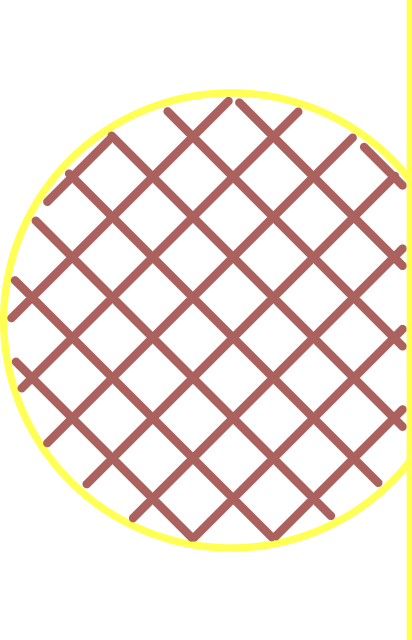
Write a Shadertoy shader that draws this pattern.

```glsl
// A round trellis of diagonal strokes inside a yellow ring, with a yellow bar at the right edge.

// Horizontal reach of each stroke, in canvas heights
const vec2 risingSpan[8] = vec2[8](
    vec2(0.074, 0.1745), vec2(0.018, 0.357), vec2(0.034, 0.466), vec2(0.074, 0.551),
    vec2(0.1355, 0.617), vec2(0.208, 0.629), vec2(0.3035, 0.629), vec2(0.431, 0.629));
const vec2 fallingSpan[8] = vec2[8](
    vec2(0.025, 0.2995), vec2(0.0235, 0.4245), vec2(0.056, 0.517), vec2(0.108, 0.591),
    vec2(0.1745, 0.629), vec2(0.262, 0.629), vec2(0.374, 0.629), vec2(0.569, 0.629));

float segmentDistance(vec2 p, vec2 a, vec2 b) {
    vec2 ab = b - a;
    return length(p - a - ab * clamp(dot(p - a, ab) / dot(ab, ab), 0.0, 1.0));
}

// Both families of evenly spaced diagonals, with round ends
float trellisDistance(vec2 p) {
    float d = 1.0;
    for (int i = 0; i < 8; i++) {
        float shift = 0.12565 * float(i);
        vec2 r = risingSpan[i], f = fallingSpan[i];
        float rise = 0.6107 - shift;
        float fall = 0.4597 + shift;
        d = min(d, segmentDistance(p, vec2(r.x, rise + r.x), vec2(r.y, rise + r.y)));
        d = min(d, segmentDistance(p, vec2(f.x, fall - f.x), vec2(f.y, fall - f.y)));
    }
    return d - 0.0066;
}

// Antialiased coverage of a signed distance
float coverage(float d) {
    return clamp(0.5 - d * iResolution.y, 0.0, 1.0);
}

void mainImage(out vec4 fragColor, in vec2 fragCoord) {
    vec2 p = fragCoord / iResolution.y;
    vec3 yellow = vec3(1.0, 1.0, 0.33);
    vec3 color = vec3(1.0);

    // Ring, strokes, then the edge bar on top
    float ring = abs(length(p - vec2(0.3613, 0.4993)) - 0.3555) - 0.0058;
    color = mix(color, yellow, coverage(ring));
    color = mix(color, vec3(0.67, 0.38, 0.37), coverage(trellisDistance(p)));
    color = mix(color, yellow, coverage(0.6354 - p.x));

    fragColor = vec4(color, 1.0);
}
```
